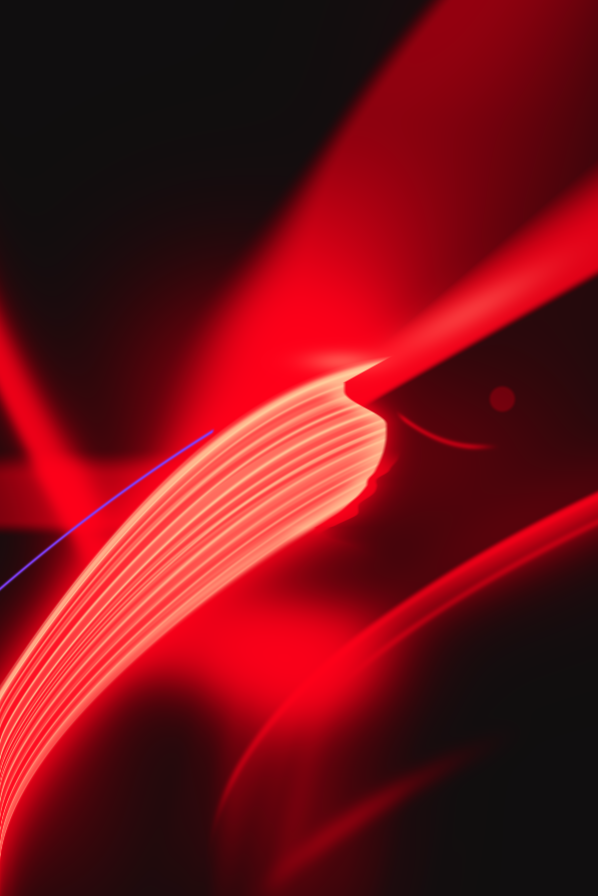
Write a WebGL 1 fragment shader that draws this background.

```glsl
precision highp float;
uniform vec2 u_resolution;

#define DARK vec3(0.062, 0.055, 0.057)
#define RED vec3(1.0, 0.0, 0.10)
#define PINK vec3(1.0, 0.43, 0.37)
#define CREAM vec3(1.0, 0.83, 0.63)
#define VIOLET vec3(0.50, 0.25, 1.0)
#define STRANDS 12.0
#define FINE_STRANDS 42.0
#define RIBBON_END 0.646

float hash(float n) { return fract(sin(n * 127.1) * 43758.5453); }

float noise(float x) {
  float i = floor(x);
  return mix(hash(i), hash(i + 1.0), smoothstep(0.0, 1.0, x - i));
}

float bell(float d, float width) { return exp(-d * d / (width * width)); }
float spot(vec2 d, vec2 size) { d /= size; return exp(-dot(d, d)); }
float fall(float a, float b, float x) { return 1.0 - smoothstep(a, b, x); }

// Upper and lower borders of the light ribbon
float ribbonTop(float x) { return 0.348 + 1.556 * x - 1.09 * x * x; }
float ribbonBottom(float x) { return 0.045 + 0.83 * pow(max(x, 0.0), 0.59); }

// Rounded right tip with a notch below its top strand
float ribbonTip(float y) {
  float d = y - 0.777;
  float below = clamp(d, -0.16, 0.0);
  float ragged = 0.016 * (noise(y * 70.0) - 0.5) * fall(0.68, 0.72, y);
  return RIBBON_END - 4.5 * below * below - 0.07 * smoothstep(0.012, 0.068, d)
    + 1.8 * max(y - 0.86, 0.0) + ragged;
}

// Wide fan rising from the ribbon, and the beam leaving to the right
float upperBeams(vec2 p) {
  float low = 0.846 + 0.55 * (p.x - 0.664);
  float high = 0.963 + 0.78 * (p.x - 0.625);
  float h = p.y - 0.777;
  float d = p.x - (0.36 + 0.166 * h + 0.48 * h * h);
  float soft = mix(0.12, 0.03, smoothstep(0.8, 1.3, p.y));
  float fan = smoothstep(-soft, soft, d) * bell(max(d, 0.0), 0.34);
  fan *= mix(1.0, 0.48, smoothstep(0.92, 1.32, p.y));
  fan *= smoothstep(0.0, 0.05, p.y - max(ribbonTop(p.x) - 0.03, low));
  float v = (p.y - low) / max(high - low, 0.03);
  float beam = smoothstep(0.0, 0.12, v) * fall(0.35, 1.05, v);
  beam *= smoothstep(0.54, 0.64, p.x) * mix(1.0, 0.85, smoothstep(0.7, 1.0, p.x));
  return max(fan, beam) + 0.25 * fan * beam;
}

// Broad arc and faint lower arc sweeping to the right
float lowerArcs(vec2 p) {
  float x = max(p.x - 0.34, 0.002);
  float slope = 0.387 * pow(x, -0.526);
  float d = (p.y - 0.816 * pow(x, 0.474)) / sqrt(1.0 + slope * slope);
  float gain = mix(0.15, 0.85, smoothstep(0.4, 0.95, p.x));
  float arc = gain * fall(-0.006, 0.012, d) * exp(min(d, 0.0) / 0.035);
  arc += 0.22 * bell(d, 0.006) + 0.14 * bell(d, 0.07);
  arc += 0.25 * bell(d + 0.04, 0.006) * smoothstep(0.55, 0.7, p.x);
  arc *= smoothstep(0.34, 0.40, p.x);
  float u = p.x - 0.488;
  float e = p.y - (0.055 + 0.76 * u - 0.5 * u * u);
  float faint = bell(e, 0.025) * smoothstep(0.38, 0.6, p.x) * fall(0.62, 0.9, p.x);
  return arc + 0.24 * faint;
}

// Soft pools of red light
float glows(vec2 p) {
  float e = 0.36 * spot(p - vec2(0.38, 0.84), vec2(0.22, 0.23));
  e += 0.35 * spot(p - vec2(0.52, 0.93), vec2(0.12, 0.09));
  e += 0.95 * spot(p - vec2(0.49, 0.39), vec2(0.15, 0.10));
  e += 0.50 * spot(p - vec2(0.36, 0.43), vec2(0.17, 0.075));
  e += 0.28 * spot(p - vec2(0.70, 0.72), vec2(0.32, 0.20));
  e += 0.15 * spot(p - vec2(0.92, 1.25), vec2(0.25, 0.35));
  e += 0.20 * spot(p - vec2(0.10, 0.18), vec2(0.16, 0.25));
  // Column of faint rays toward the bottom
  float rays = 0.7 + 0.6 * noise(26.0 * (p.x - 0.25 * p.y));
  e += 0.36 * rays * spot(p - vec2(0.49, 0.15), vec2(0.15, 0.25));
  // Falling streak at the left
  float d = (p.y - 0.885 + 2.15 * p.x - 1.8 * p.x * p.x) / 2.2;
  float streak = bell(d, d > 0.0 ? 0.04 : 0.022) + 0.25 * bell(d, 0.08);
  e += 0.85 * streak * fall(0.12, 0.22, p.x);
  // Small disc and curled wisp
  e += 0.2 * fall(0.017, 0.025, length(p - vec2(0.84, 0.832)));
  float w = p.y - 0.752 - 3.0 * pow(max(0.80 - p.x, 0.0), 2.0);
  e += 0.4 * bell(w, 0.005) * smoothstep(0.66, 0.68, p.x) * fall(0.78, 0.84, p.x);
  return e;
}

// Fine bright strands running along the ribbon
vec3 ribbonColor(vec2 p, float t) {
  float s = t * STRANDS + 0.6 * noise(t * 7.0) + 0.2 * sin(p.x * 9.0);
  float strand = bell(fract(s) - 0.5, 0.15) * mix(0.5, 1.0, hash(floor(s)));
  float fine = noise(t * FINE_STRANDS + 2.0 * p.x);
  float warm = smoothstep(0.02, 0.40, p.x);
  vec3 c = mix(RED, PINK, 0.1 + 0.75 * warm * (0.6 + 0.4 * fine));
  c = mix(c, CREAM, 0.4 * fine * fine);
  c = mix(c, CREAM, strand * mix(0.7, 1.0, smoothstep(0.1, 0.6, t)));
  float rim = bell(t - 0.96, 0.04) + 0.5 * bell(t - 0.08, 0.05);
  c = mix(c, CREAM, min(0.75 * rim, 1.0));
  return mix(c, CREAM, 0.65 * bell(p.x - ribbonTip(p.y), 0.035));
}

void main() {
  vec2 p = gl_FragCoord.xy / u_resolution * vec2(1.0, 1.5);
  float top = ribbonTop(p.x), bottom = ribbonBottom(p.x);
  float tip = ribbonTip(p.y);
  float t = (p.y - bottom) / max(top - bottom, 0.02);

  // Red light gathered from every layer
  float light = upperBeams(p) + lowerArcs(p) + glows(p);
  float topSlope = 1.556 - 2.18 * p.x;
  float bottomSlope = 0.49 * pow(max(p.x, 0.02), -0.41);
  float above = (p.y - top) / sqrt(1.0 + topSlope * topSlope);
  float under = (bottom - p.y) / sqrt(1.0 + bottomSlope * bottomSlope);
  float outside = max(max(above, under), p.x - tip);
  light += 0.75 * exp(-max(outside, 0.0) / 0.04) * fall(0.58, 0.72, p.x);
  // Ragged shards beside the lower tip
  float shard = 0.035 * noise(p.y * 45.0 + 9.0 * p.x);
  light += 0.4 * fall(shard, shard + 0.008, p.x - tip) * smoothstep(0.60, 0.63, p.y) * fall(0.70, 0.75, p.y);
  float e = 1.0 - exp(-light * light * 1.3 - light * 0.9);
  vec3 color = mix(DARK * pow(1.0 - e, 3.0), RED, e);

  // Pink heat in the right beam and above the ribbon
  vec2 q = p - vec2(0.78, 0.975);
  float heat = 0.5 * spot(vec2(q.x + 0.55 * q.y, q.y - 0.55 * q.x), vec2(0.17, 0.03));
  heat += 0.7 * spot(p - vec2(0.57, 0.895), vec2(0.06, 0.018));
  color = mix(color, PINK, heat);

  // Ribbon
  float mask = smoothstep(-0.01, 0.05, t) * fall(0.97, 1.03, t) * fall(-0.004, 0.004, p.x - tip);
  color = mix(color, ribbonColor(p, t), mask);

  // Thin violet trace
  float trace = (p.y - 0.514 - 0.86 * p.x + 0.33 * p.x * p.x) / 1.25;
  color = mix(color, VIOLET, 0.95 * bell(trace, 0.0025) * fall(0.353, 0.36, p.x));
  gl_FragColor = vec4(color, 1.0);
}
```
